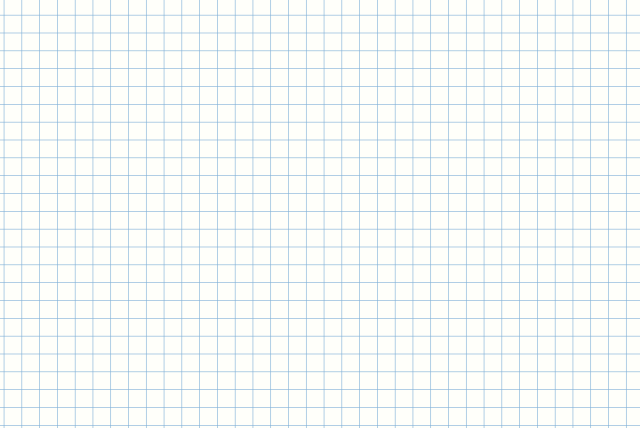
Give the GLSL for this pattern, as a WebGL 1 fragment shader.

```glsl
precision highp float;

uniform vec2 u_resolution;

#define CELLS vec2(36.0, 24.0)
#define LINE_OFFSET vec2(0.228, 0.150)
#define LINE_WIDTH 0.0345
#define PAPER_COLOR vec3(1.0, 1.0, 0.98)
#define INK_COLOR vec3(0.50, 0.69, 0.845)

// Share of each pixel covered by the nearest rule on each axis
vec2 ruleCoverage(vec2 cellPos, vec2 pixelSize) {
  vec2 dist = abs(fract(cellPos - LINE_OFFSET + 0.5) - 0.5);
  vec2 halfPixel = 0.5 * pixelSize;
  vec2 halfLine = vec2(0.5 * LINE_WIDTH);
  vec2 overlap = min(dist + halfPixel, halfLine) - max(dist - halfPixel, -halfLine);
  return clamp(overlap / pixelSize, 0.0, 1.0);
}

void main() {
  vec2 pixelSize = CELLS / u_resolution;
  vec2 cellPos = gl_FragCoord.xy * pixelSize;

  // Vertical and horizontal rules merge where they cross
  vec2 rules = ruleCoverage(cellPos, pixelSize);
  float ink = 1.0 - (1.0 - rules.x) * (1.0 - rules.y);

  gl_FragColor = vec4(mix(PAPER_COLOR, INK_COLOR, ink), 1.0);
}
```
